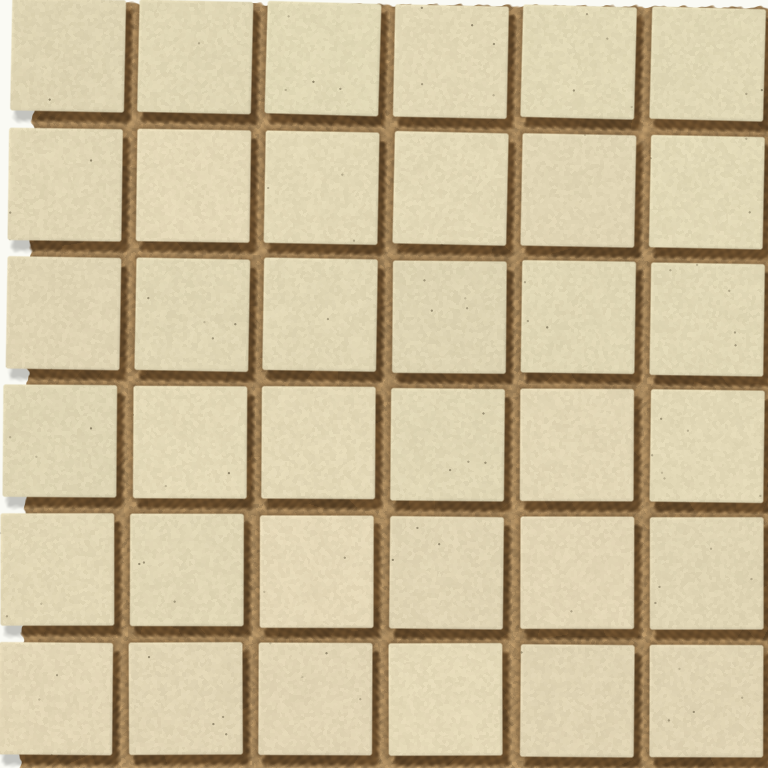
Reproduce this pattern procedurally as a Shadertoy shader.

```glsl
// Six by six sheet of square cream stoneware mosaic tiles on a shadowed brown backing.
#define TILES 6.0
#define HALF_SIZE vec2(0.0741, 0.0732)
#define CORNER 0.0035
#define JITTER 0.0010
#define SHADOW_SHIFT vec2(0.0075, 0.0120)
#define SHADOW_BLUR 0.0060
#define GRAIN_SCALE 210.0
#define SPECK_SCALE 45.0
#define TILE_COLOR vec3(0.880, 0.838, 0.707)
#define BACKING_COLOR vec3(0.700, 0.575, 0.400)
#define SHADE_COLOR vec3(0.355, 0.255, 0.140)
#define TABLE_COLOR vec3(0.980, 0.980, 0.955)

vec2 hash2(vec2 p) {
    vec3 q = fract(vec3(p.xyx) * vec3(0.1031, 0.1030, 0.0973));
    q += dot(q, q.yzx + 33.33);
    return fract((q.xx + q.yz) * q.zy);
}

// x: distance to the nearest scattered point, y: random value of that point
vec2 cellular(vec2 p) {
    vec2 cell = floor(p), nearest = vec2(9.0, 0.0);
    for (int y = -1; y <= 1; y++)
    for (int x = -1; x <= 1; x++) {
        vec2 id = cell + vec2(x, y);
        float d = length(id + hash2(id) - p);
        if (d < nearest.x) nearest = vec2(d, hash2(id + 71.0).x);
    }
    return nearest;
}

float roundedBox(vec2 p, vec2 halfSize) {
    vec2 q = abs(p) - halfSize + CORNER;
    return length(max(q, 0.0)) + min(max(q.x, q.y), 0.0) - CORNER;
}

// The sheet is slightly skewed: columns fan out to the lower left
vec2 tileCenter(vec2 id) {
    vec2 c = vec2(0.9206 - (5.0 - id.x) * (0.1664 + 0.00068 * id.y),
                  0.0729 + 0.0021 * id.x + id.y * (0.1672 - 0.00026 * id.x));
    return c + (hash2(id + 5.0) - 0.5) * 2.0 * JITTER;
}

// Rotated offset from a tile's middle, as each tile sits a little askew
vec2 tileLocal(vec2 p, vec2 id) {
    vec2 q = p - tileCenter(id);
    float tilt = 0.022 - 0.004 * id.y + (hash2(id + 19.0).x - 0.5) * 0.014;
    return q + tilt * vec2(q.y, -q.x);
}

void mainImage(out vec4 fragColor, in vec2 fragCoord) {
    float aa = max(1.0 / iResolution.y, 0.0014);
    vec2 p = fragCoord / iResolution.y;
    p.y = 1.0 - p.y;

    // Nearest tile and the shadows of all neighbours
    float tileDist = 1.0, shadowDist = 1.0;
    vec2 tileId = vec2(0.0), local = vec2(0.0);
    vec2 cell = floor(p * TILES);
    for (int y = -1; y <= 1; y++)
    for (int x = -1; x <= 1; x++) {
        vec2 id = cell + vec2(x, y);
        if (min(id.x, id.y) < 0.0 || max(id.x, id.y) >= TILES) continue;
        vec2 q = tileLocal(p, id);
        float d = roundedBox(q, HALF_SIZE);
        if (d < tileDist) { tileDist = d; tileId = id; local = q; }
        shadowDist = min(shadowDist, roundedBox(q - SHADOW_SHIFT, HALF_SIZE));
    }

    vec2 grain = cellular(p * GRAIN_SCALE);
    vec2 speck = cellular(p * SPECK_SCALE);
    vec2 blotch = cellular(p * 28.0);

    // Fibrous backing with a ragged left and top edge, lying on a white table
    float weave = sin(p.x * 410.0 + 2.0 * sin(p.y * 95.0)) * sin(p.y * 430.0 + 2.0 * sin(p.x * 83.0));
    float ragged = 0.0015 * sin(p.x * 190.0 + p.y * 240.0) + 0.001 * weave;
    float sheetDist = min(p.x - 0.046 + 0.020 * p.y, p.y - 0.003 - 0.007 * p.x) + ragged;
    float onSheet = smoothstep(-aa, aa, sheetDist);
    vec3 backing = BACKING_COLOR * (1.0 + 0.06 * weave + 0.14 * (grain.y - 0.5));

    // Thrown shadow plus darkening where the backing meets a tile
    float shadow = 1.0 - smoothstep(-SHADOW_BLUR * 0.5, SHADOW_BLUR, shadowDist + 0.001 * weave);
    float contact = 0.55 * exp(-max(tileDist, 0.0) / 0.006);
    float shade = max(shadow, contact);
    vec3 shadeColor = SHADE_COLOR * (1.0 + 0.10 * weave + 0.18 * (blotch.y - 0.5));
    backing = mix(backing, shadeColor, shade * 0.92);
    vec3 tableTop = TABLE_COLOR * (1.0 - 0.22 * shadow);
    vec3 color = mix(tableTop, backing, onSheet);

    // Matte tile face: per-tile tone, fine grain, soft mottling
    vec2 tone = hash2(tileId + 41.0) - 0.5;
    vec3 face = TILE_COLOR * (1.0 + 0.025 * tone.x);
    face += vec3(0.010, 0.0, 0.004) * (p.y - 0.5 + tone.y);
    face += 0.040 * (grain.y - 0.5) + 0.012 * (blotch.y - 0.5) * (1.0 - blotch.x);

    // Sparse mineral specks
    float speckMask = step(0.95, speck.y) * (1.0 - smoothstep(0.03, 0.10, speck.x));
    face = mix(face, vec3(0.48, 0.44, 0.34), speckMask * (0.3 + 10.0 * (speck.y - 0.95)));

    // Lit upper left rim, dim lower right rim
    float rim = smoothstep(-0.005, 0.0, tileDist);
    float facing = clamp((local.x + local.y) / HALF_SIZE.x, -1.0, 1.0);
    face *= 1.0 - rim * (0.015 + 0.055 * facing);

    color = mix(color, face, 1.0 - smoothstep(-aa, aa, tileDist));
    fragColor = vec4(clamp(color, 0.0, 1.0), 1.0);
}
```
